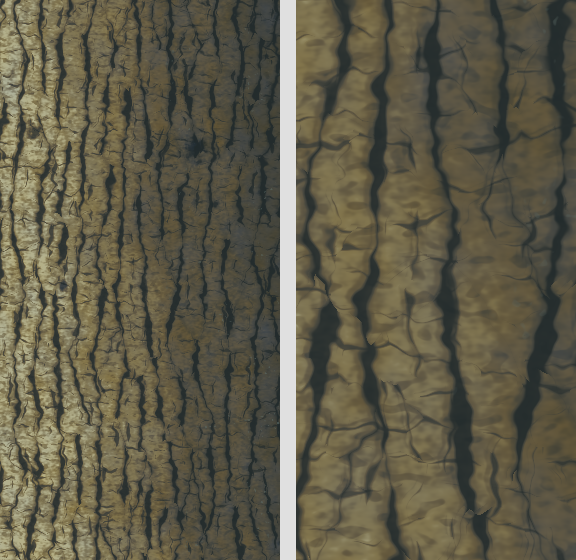
Left, the full canvas; right, a detail of the centre.
Reproduce this texture procedurally as a Shadertoy shader.

```glsl
const vec3 DEEP  = vec3(0.13, 0.165, 0.17);
const vec3 SHADE = vec3(0.275, 0.275, 0.24);
const vec3 BROWN = vec3(0.38, 0.345, 0.26);
const vec3 OCHRE = vec3(0.50, 0.46, 0.325);
const vec3 PALE  = vec3(0.70, 0.69, 0.55);
const vec3 LICHEN = vec3(0.36, 0.42, 0.40);

// Plate counts per canvas width, and half-widths of the cracks
const vec2 FURROW_SCALE = vec2(13.0, 4.2);
const vec2 SPLIT_SCALE  = vec2(21.0, 10.0);
const vec2 CHECK_SCALE  = vec2(14.0, 24.0);
const float FURROW_WIDTH = 0.0080;
const float SPLIT_WIDTH  = 0.0050;
const float CHECK_WIDTH  = 0.0022;
const float GRAIN = 0.27;
const float RELIEF = 0.20;

// Knots: centre and radius
const vec3 KNOTS[4] = vec3[4](
    vec3(0.70, 1.47, 0.046), vec3(0.12, 1.53, 0.026),
    vec3(0.225, 0.98, 0.020), vec3(0.77, 1.27, 0.016));

vec2 hash2(vec2 p) {
    vec3 q = fract(p.xyx * vec3(0.1031, 0.1030, 0.0973));
    q += dot(q, q.yzx + 33.33);
    return fract((q.xx + q.yz) * q.zy);
}

float corner(vec2 cell, vec2 offset) {
    return dot(hash2(cell + 57.0) * 2.0 - 1.0, offset);
}

// Gradient noise, roughly -1 to 1
float noise(vec2 p) {
    vec2 i = floor(p), f = fract(p);
    vec2 u = f * f * f * (f * (f * 6.0 - 15.0) + 10.0);
    vec2 e = vec2(1.0, 0.0);
    return 1.6 * mix(mix(corner(i, f), corner(i + e, f - e), u.x),
                     mix(corner(i + e.yx, f - e.yx), corner(i + 1.0, f - 1.0), u.x), u.y);
}

float fbm(vec2 p) {
    return 0.55 * noise(p) + 0.3 * noise(p * 2.1 + 7.0) + 0.2 * noise(p * 4.3 + 19.0);
}

// Signed distance to cell borders; a negative width closes the crack
float cracks(vec2 p, vec2 scale, float upright, float level) {
    vec2 q = p * scale, i = floor(q), f = fract(q);
    vec2 nearCell = vec2(0.0), nearVec = vec2(0.0);
    float best = 9.0;
    for (int y = -1; y <= 1; y++)
    for (int x = -1; x <= 1; x++) {
        vec2 g = vec2(x, y), r = g + 0.1 + 0.8 * hash2(i + g) - f;
        if (dot(r, r) < best) { best = dot(r, r); nearCell = g; nearVec = r; }
    }
    float d = 1.0;
    for (int y = -2; y <= 2; y++)
    for (int x = -2; x <= 2; x++) {
        if (x == 0 && y == 0) continue;
        vec2 g = nearCell + vec2(x, y), r = g + 0.1 + 0.8 * hash2(i + g) - f;
        vec2 n = normalize(r - nearVec);
        float gap = dot(0.5 * (r + nearVec), n) / length(n * scale);
        d = min(d, gap - mix(level, upright, smoothstep(0.15, 0.85, n.x * n.x)));
    }
    return d;
}

// Bark height: 0 in the furrows, 1 on the plates
float height(vec2 p) {
    vec2 w = p + 0.016 * vec2(noise(p * vec2(7.0, 5.0)), noise(p * 6.0 + 31.0));
    w += 0.010 * vec2(noise(p * vec2(20.0, 26.0) + 5.0), noise(p * 22.0 + 11.0));
    w += 0.0055 * vec2(noise(p * vec2(40.0, 54.0) + 17.0), noise(p * 48.0 + 29.0));
    w.x += 0.025 * sin(1.6 * p.y + 0.5);
    float ragged = noise(p * vec2(44.0, 36.0) + 61.0);
    float vary = noise(p * vec2(12.0, 10.0) + 3.0) + 0.5 * ragged;
    float patchy = noise(p * vec2(13.0, 12.0) + 41.0) + 0.4 * ragged;
    float broken = noise(p * vec2(17.0, 21.0) + 73.0) + 0.3 * ragged;
    float furrow = cracks(w, FURROW_SCALE, FURROW_WIDTH * (0.75 + 1.1 * vary), -0.003);
    float split = cracks(w + 3.7, SPLIT_SCALE, SPLIT_WIDTH * (2.2 * patchy - 0.1), -0.004);
    float check = cracks(w + 8.3, CHECK_SCALE, CHECK_WIDTH * (2.0 * broken - 1.2),
                         CHECK_WIDTH * (0.1 + 2.6 * broken));
    float h = smoothstep(-0.003, 0.004, furrow);
    h *= mix(0.80, 1.0, smoothstep(0.0, 0.016, furrow));
    h *= mix(0.15, 1.0, smoothstep(-0.0025, 0.003, split));
    return h * mix(0.25, 1.0, smoothstep(-0.0018, 0.0022, check));
}

// Light falling off around the trunk from left to right
float trunkLight(vec2 p) {
    float x = p.x - 0.08 * (1.0 - p.y) + 0.07 * noise(p * 3.0);
    float light = mix(0.86, 0.61, smoothstep(0.10, 0.46, x));
    light = mix(light, 0.38, smoothstep(0.44, 0.66, x));
    return mix(light, 0.24, smoothstep(0.80, 1.02, x));
}

vec3 barkColour(float t) {
    vec3 c = mix(DEEP, SHADE, smoothstep(0.0, 0.28, t));
    c = mix(c, BROWN, smoothstep(0.25, 0.48, t));
    c = mix(c, OCHRE, smoothstep(0.45, 0.70, t));
    return mix(c, PALE, smoothstep(0.68, 1.0, t));
}

void mainImage(out vec4 fragColor, in vec2 fragCoord) {
    vec2 p = fragCoord / iResolution.x;
    float h = height(p);
    float slope = height(p + vec2(0.007, -0.004)) - h;

    // Weathered plates with fine fibres and short dark flakes
    float grain = fbm(p * vec2(30.0, 52.0)) + 0.6 * noise(p * vec2(80.0, 118.0));
    float flake = smoothstep(0.22, 0.5, noise(p * vec2(34.0, 62.0) + 47.0));
    float tone = 1.0 + GRAIN * grain + 0.18 * fbm(p * 9.0) + RELIEF * slope - 0.22 * flake;
    tone *= 1.03 * trunkLight(p) * mix(0.14, 1.0, h);

    // Knots with ragged rims
    for (int i = 0; i < 4; i++) {
        vec3 k = KNOTS[i];
        float d = length((p - k.xy) * vec2(1.0, 0.8)) / k.z + 0.9 * fbm(p * 32.0);
        tone *= mix(0.25, 1.0, smoothstep(0.3, 1.15, d));
    }

    // Warm and grey patches, then lichen flecks
    vec3 colour = barkColour(tone);
    float warmth = (noise(p * vec2(11.0, 8.0) + 13.0) + 0.5 * noise(p * 30.0)) * h;
    colour += warmth * vec3(0.016, -0.004, -0.045);
    float fleck = smoothstep(0.45, 0.75, noise(p * 85.0)) * smoothstep(0.0, 0.5, noise(p * 7.0 + 23.0));
    colour = mix(colour, LICHEN, 0.6 * fleck * smoothstep(0.4, 0.8, p.x));
    fragColor = vec4(clamp(colour, 0.0, 1.0), 1.0);
}
```
